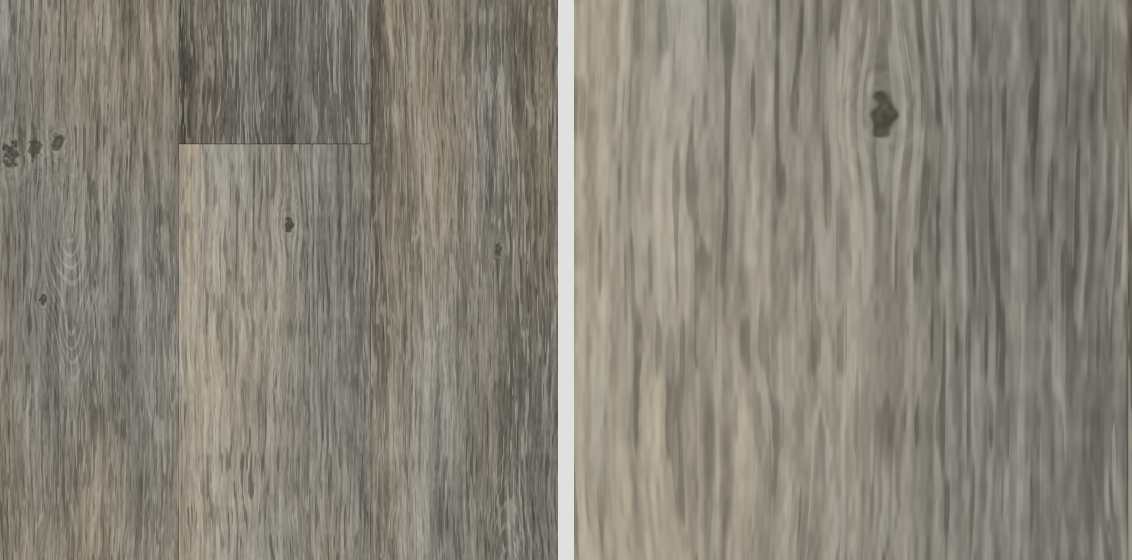
Left: the whole. Right: its middle third, enlarged.
Give the GLSL for this texture, as a WebGL 1 fragment shader.

```glsl
precision highp float;
// Weathered oak floor: three board columns, with one butt joint in the middle.
// Stretched value noise makes the fibres, bent around knots; thin limed pores,
// an arched growth figure, smoky clouds and fine seams are layered on top.

uniform vec2 u_resolution;

const float BOARD_WIDTH = 0.344;
const float BOARD_LENGTH = 1.6;
const vec2 JOINT = vec2(0.320, 0.743);      // corner shared by the middle boards
const float STAGGER = 0.6;
const float SEAM_HALF = 0.0014;
const vec2 SEAM_DARK = vec2(0.16, 0.34);    // long seams, butt joint

// Each look: tone at left, tone at right, darkness of the left edge
const vec3 LOOK_LEFT  = vec3(0.49, 0.49, 0.00);
const vec3 LOOK_UPPER = vec3(0.42, 0.44, 0.10);
const vec3 LOOK_LOWER = vec3(0.57, 0.48, 0.00);
const vec3 LOOK_RIGHT = vec3(0.52, 0.41, 0.12);

const vec3 WARM_TINT = vec3(1.07, 1.00, 0.88);
const vec3 COOL_TINT = vec3(1.02, 1.00, 0.94);
const vec3 LIME = vec3(0.68, 0.67, 0.63);
const vec3 PORE = vec3(0.24, 0.23, 0.20);

// Strength of each tone layer, from broad to narrow
const float CLOUD = 0.11;
const float BAND = 0.09;
const float FIBRE = 0.13;
const float FINE = 0.17;

// Knots: x, y, radius
const vec3 BURL = vec3(0.062, 0.735, 0.012);
const vec3 KNOT_LEFT  = vec3(0.077, 0.467, 0.006);
const vec3 KNOT_LOWER = vec3(0.518, 0.600, 0.008);
const vec3 KNOT_RIGHT = vec3(0.893, 0.555, 0.006);
const int KNOTS = 6;

// Tips of the two growth figures
const vec2 FIGURE_LEFT = vec2(0.130, 0.36);
const vec2 FIGURE_RIGHT = vec2(0.915, 0.12);

float hash(vec2 p) {
  return fract(sin(dot(p, vec2(127.1, 311.7))) * 43758.5);
}

float noise(vec2 p) {
  vec2 i = floor(p), f = fract(p);
  f = f * f * (3.0 - 2.0 * f);
  return mix(mix(hash(i), hash(i + vec2(1.0, 0.0)), f.x),
             mix(hash(i + vec2(0.0, 1.0)), hash(i + vec2(1.0, 1.0)), f.x), f.y);
}

// Board coordinates: integer part names the board, fraction is the place on it
vec2 boardSpace(vec2 p) {
  float x = (p.x - JOINT.x) / BOARD_WIDTH;
  float shift = STAGGER * mod(floor(x), 2.0);
  return vec2(x, (p.y - JOINT.y - shift) / BOARD_LENGTH);
}

vec3 boardLook(vec2 id) {
  if (id.x < -0.5) return LOOK_LEFT;
  if (id.x > 0.5) return LOOK_RIGHT;
  return id.y < -0.5 ? LOOK_LOWER : LOOK_UPPER;
}

vec3 knotAt(int i) {
  if (i < 3) return BURL + (float(i) - 1.0) * vec3(0.042, 0.009, -0.002);
  if (i == 3) return KNOT_LEFT;
  return i == 4 ? KNOT_LOWER : KNOT_RIGHT;
}

// Nested arches around a tip; dir is +1 when they open upward
float figure(vec2 p, vec2 tip, float dir, float wobble) {
  vec2 d = p - tip;
  d.x += 0.012 * wobble;
  float h = dir * d.y - 4.5 * sqrt(d.x * d.x + 0.0003) + 0.10 * wobble;
  float line = smoothstep(0.45, 0.9, sin(h * 150.0));
  float along = smoothstep(-0.14, 0.06, dir * d.y) * smoothstep(0.46, 0.12, dir * d.y);
  return line * along * exp(-d.x * d.x / 0.0022);
}

void main() {
  vec2 p = gl_FragCoord.xy / u_resolution;
  vec2 b = boardSpace(p);
  vec2 id = floor(b), local = fract(b);
  vec3 look = boardLook(id);
  vec2 seed = 37.0 * vec2(hash(id + 3.1), hash(id + 8.7));

  // Bend the grain gently, then spread it around the knots
  float wobble = noise(p * vec2(22.0, 12.0) + seed) - 0.5;
  float grainX = p.x + 0.012 * (noise(p * vec2(5.0, 4.0) + seed) - 0.5) + 0.005 * wobble;
  float core = 0.0, rings = 0.0;
  for (int i = 0; i < KNOTS; i++) {
    vec3 k = knotAt(i);
    vec2 away = abs(floor(boardSpace(k.xy)) - id);
    float same = 1.0 - step(0.5, away.x + away.y);
    vec2 d = (p - k.xy) / (k.z * vec2(1.0, 1.8));
    float r = length(d) + 0.9 * (noise(p * 170.0 + seed) - 0.5);
    grainX -= same * 0.65 * (p.x - k.x) * exp(-0.12 * dot(d, d));
    core = max(core, same * smoothstep(1.05, 0.6, r) * (0.55 + 0.45 * noise(p * 260.0)));
    rings += same * sin(r * 6.0) * exp(-0.7 * max(r, 0.0));
  }
  vec2 g = vec2(grainX, p.y);

  // Tone from board gradient, clouds, bands and fibres
  float cloud = noise(g * vec2(8.0, 3.0) + seed) * 0.6 + noise(g * vec2(21.0, 9.0) + seed) * 0.4;
  float band = noise(g * vec2(52.0, 1.8) + seed);
  float fibre = noise(g * vec2(215.0, 7.0) + seed);
  float fine = 0.6 * noise(g * vec2(370.0, 26.0) + seed) + 0.4 * noise(g * vec2(460.0, 95.0) + seed);
  float tone = mix(look.x, look.y, smoothstep(0.0, 1.0, local.x));
  tone += CLOUD * (cloud - 0.5) + BAND * (band - 0.5) + FIBRE * (fibre - 0.5) + FINE * (fine - 0.5);
  tone -= look.z * smoothstep(0.13, 0.03, local.x + 0.08 * wobble);
  tone += 0.07 * rings;

  float warmth = noise(g * vec2(11.0, 2.0) + seed + 5.0);
  vec3 color = tone * mix(COOL_TINT, WARM_TINT, smoothstep(0.1, 0.9, warmth));

  // Short broken pores and long hairlines, thicker in patches
  float patchy = smoothstep(0.25, 0.75, noise(g * vec2(17.0, 4.0) + seed + 11.0));
  float pale = smoothstep(0.70, 0.84, noise(g * vec2(290.0, 17.0) + seed + 19.0));
  float dark = smoothstep(0.70, 0.86, noise(g * vec2(270.0, 21.0) + seed + 29.0));
  float ridge = abs(noise(g * vec2(95.0, 5.0) + seed + 43.0) - 0.5);
  float hair = smoothstep(0.07, 0.01, ridge) * smoothstep(0.3, 0.6, fine);
  color = mix(color, PORE, dark * mix(0.42, 0.22, patchy));
  color = mix(color, LIME, max(pale, hair) * mix(0.15, 0.5, patchy));

  // Limed growth figure on the outer boards
  float arches = id.x < -0.5 ? figure(p, FIGURE_LEFT, 1.0, wobble) : 0.0;
  if (id.x > 0.5) arches = 0.6 * figure(p, FIGURE_RIGHT, -1.0, wobble);
  color = mix(color, LIME, arches * (0.1 + 0.7 * fine));
  color = mix(color, PORE, 0.85 * core);

  // Seams on all board edges
  vec2 edge = min(local, 1.0 - local) * vec2(BOARD_WIDTH, BOARD_LENGTH);
  vec2 seam = 1.0 - smoothstep(vec2(0.0), vec2(max(SEAM_HALF, 1.0 / u_resolution.y)), edge);
  gl_FragColor = vec4(color * (1.0 - max(SEAM_DARK.x * seam.x, SEAM_DARK.y * seam.y)), 1.0);
}
```
